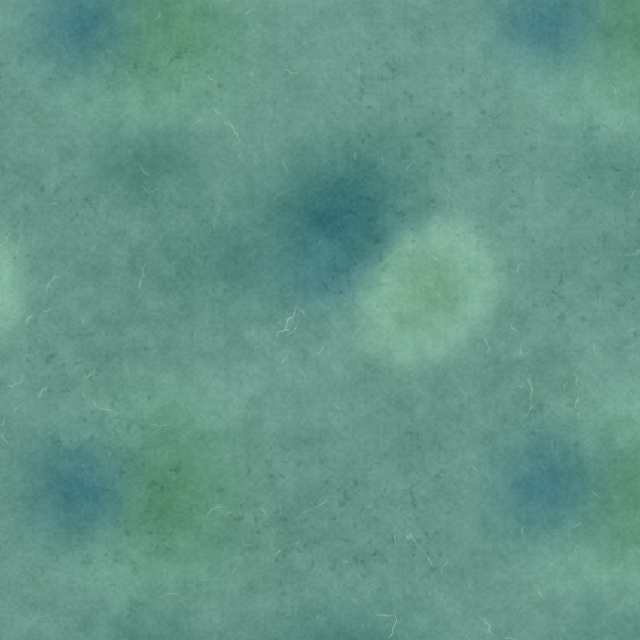
Write a WebGL 1 fragment shader that draws this texture.

```glsl
precision highp float;
// Weathered teal plaster: soft repeating stains of blue, green and pale mint,
// built from gaussian blobs and one glowing ring, then covered with
// layered value-noise grain, dark specks and fine broken pale scratches.

uniform vec2 u_resolution;

#define TILE 0.736
#define BASE_COLOR vec3(0.412, 0.594, 0.545)
#define SCRATCH_COLOR vec3(0.63, 0.77, 0.70)
#define STAIN_WARP 0.035
#define CLOUD_AMOUNT 0.075
#define MOTTLE_AMOUNT 0.085
#define GRAIN_AMOUNT 0.065
#define SPECK_AMOUNT 0.055
#define SCRATCH_WIDTH 0.0009
#define SCRATCH_ALPHA 0.60

float hash(vec2 p) {
  return fract(sin(dot(p, vec2(127.1, 311.7))) * 43758.5453);
}

float noise(vec2 p) {
  vec2 i = floor(p), f = fract(p);
  f = f * f * (3.0 - 2.0 * f);
  return mix(mix(hash(i), hash(i + vec2(1.0, 0.0)), f.x),
             mix(hash(i + vec2(0.0, 1.0)), hash(i + vec2(1.0)), f.x), f.y);
}

float fbm(vec2 p) {
  float sum = 0.0, amp = 0.5;
  for (int i = 0; i < 5; i++) {
    sum += amp * noise(p);
    p = mat2(1.6, 1.2, -1.2, 1.6) * p + 7.3;
    amp *= 0.5;
  }
  return sum / 0.96875;
}

mat2 rotation(float a) {
  return mat2(cos(a), -sin(a), sin(a), cos(a));
}

// Offset to the nearest repeat of a stain centre
vec2 tiled(vec2 p, vec2 centre) {
  return mod(p - centre + 0.5 * TILE, TILE) - 0.5 * TILE;
}

float blob(vec2 p, vec2 centre, vec2 radius) {
  vec2 d = tiled(p, centre) / radius;
  return exp(-dot(d, d));
}

// Large soft colour areas
vec3 stains(vec2 p) {
  vec3 c = BASE_COLOR;
  vec3 mint = vec3(0.48, 0.68, 0.605), blue = vec3(0.25, 0.47, 0.51);
  vec3 moss = vec3(0.36, 0.575, 0.45), shade = vec3(0.31, 0.51, 0.47);
  vec3 deep = vec3(0.17, 0.40, 0.42);
  c = mix(c, mint, 0.65 * blob(p, vec2(0.22, 0.845), vec2(0.15, 0.06)));
  c = mix(c, mint, 0.60 * blob(p, vec2(0.24, 0.355), vec2(0.11, 0.05)));
  c = mix(c, moss, 0.85 * blob(p, vec2(0.27, 0.225), vec2(0.10, 0.11)));
  c = mix(c, blue, 0.80 * blob(p, vec2(0.12, 0.235), vec2(0.075, 0.075)));
  c = mix(c, shade, 0.60 * blob(p, vec2(0.22, 0.74), vec2(0.09, 0.05)));
  c = mix(c, shade, 0.75 * blob(p, vec2(0.37, 0.595), vec2(0.11, 0.08)));
  c = mix(c, shade, 0.80 * blob(p, vec2(0.59, 0.71), vec2(0.09, 0.08)));
  c = mix(c, deep, 0.90 * blob(p, vec2(0.52, 0.655), vec2(0.09, 0.085)));
  c = mix(c, blue, 0.55 * blob(p, vec2(0.49, 0.57), vec2(0.07, 0.05)));

  // Tilted glowing ring with a green heart
  vec2 d = rotation(0.75) * tiled(p, vec2(0.66, 0.54));
  float r = length(d / vec2(1.15, 0.92));
  c = mix(c, vec3(0.455, 0.645, 0.54), 1.0 - smoothstep(0.05, 0.125, r));
  float rim = exp(-pow((r - 0.083) / 0.030, 2.0));
  float lit = 0.65 + 0.35 * smoothstep(-0.08, 0.06, d.x * 0.3 - d.y);
  return mix(c, vec3(0.515, 0.71, 0.63), 0.85 * rim * lit);
}

// Short bent hairlines, one candidate per grid cell
float scratches(vec2 p, float cells, float density, float pixel) {
  vec2 g = p * cells, home = floor(g);
  float wiggle = (fbm(g * 3.0 + 11.0) - 0.5) * 0.40;
  float line = 0.0;
  for (int j = -1; j <= 1; j++) {
    for (int i = -1; i <= 1; i++) {
      vec2 cell = home + vec2(float(i), float(j));
      float pick = hash(cell + cells);
      float bend = hash(cell + 31.7) - 0.5;
      vec2 centre = cell + vec2(hash(cell + 5.1), hash(cell + 9.4));
      vec2 q = rotation(0.55 + 3.0 * (hash(cell + 2.6) - 0.5)) * (g - centre);
      float reach = mix(0.12, 0.50, hash(cell + 17.2));
      float dist = abs(q.y + wiggle + 2.5 * bend * q.x * q.x) / cells;
      float stroke = 1.0 - smoothstep(0.0, SCRATCH_WIDTH + pixel, dist);
      float ends = 1.0 - smoothstep(0.4 * reach, reach, abs(q.x));
      line = max(line, stroke * ends * step(pick, density));
    }
  }
  return line * smoothstep(0.25, 0.75, noise(p * 70.0 + cells));
}

void main() {
  vec2 p = gl_FragCoord.xy / u_resolution.y;
  float pixel = 1.0 / u_resolution.y;
  vec2 warp = vec2(fbm(p * 7.0), fbm(p * 7.0 + 40.0)) - 0.5;
  vec3 color = stains(p + STAIN_WARP * warp);

  // Cloudy tone, mottling and fine grain
  color += CLOUD_AMOUNT * (fbm(p * 5.0 + 3.0) - 0.5);
  color += MOTTLE_AMOUNT * (fbm(p * 38.0 + 20.0) - 0.5);
  color += GRAIN_AMOUNT * (0.6 * noise(p * 210.0) + 0.4 * noise(p * 430.0) - 0.5);
  float speck = smoothstep(0.62, 0.80, fbm(p * 90.0 + 60.0));
  color -= SPECK_AMOUNT * speck * smoothstep(0.3, 0.7, noise(p * 9.0));

  // Worn hairlines gathered in patches
  float patches = smoothstep(0.25, 0.70, noise(p * 6.0 + 8.0));
  float wear = scratches(p, 9.0, 0.55, pixel);
  wear = max(wear, 0.75 * scratches(p + 3.0, 24.0, 0.30, pixel));
  color = mix(color, SCRATCH_COLOR, SCRATCH_ALPHA * wear * (0.3 + 0.7 * patches));
  gl_FragColor = vec4(clamp(color, 0.0, 1.0), 1.0);
}
```
